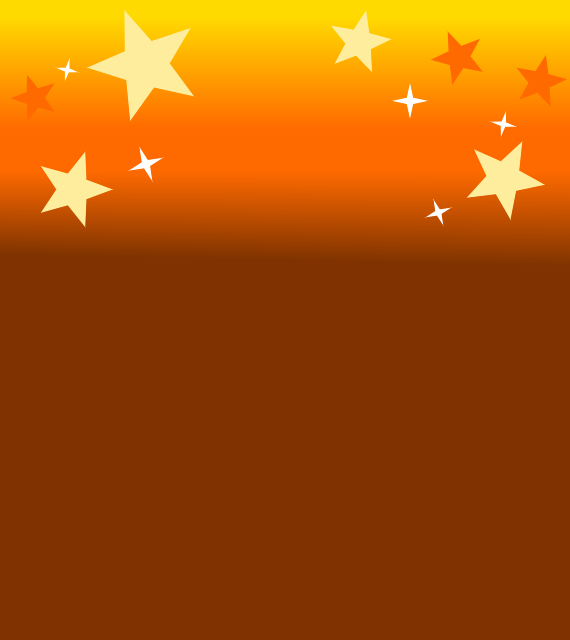
Write a Shadertoy shader that draws this background.

```glsl
// Draws cream, orange and white stars on a yellow-to-orange glow fading into brown.

const vec3 YELLOW = vec3(1.0, 0.855, 0.0);
const vec3 ORANGE = vec3(1.0, 0.415, 0.0);
const vec3 BROWN  = vec3(0.5, 0.2, 0.0);
const vec3 CREAM  = vec3(1.0, 0.93, 0.62);
const vec3 WHITE  = vec3(1.0);

// Heights of the gradient stops, in canvas heights
const float YELLOW_END   = 0.974;
const float ORANGE_START = 0.798;
const float ORANGE_END   = 0.733;
const float BROWN_START  = 0.603;
const float BROWN_TILT   = 0.019;

// Inner radius of a star relative to its outer radius
const float STAR_WAIST    = 0.42;
const float SPARKLE_WAIST = 0.25;

// Stars as center x, center y, radius, rotation: cream, then orange, then white
const int STAR_COUNT = 12;
const int FIRST_ORANGE = 4;
const int FIRST_SPARKLE = 7;
const vec4 STARS[STAR_COUNT] = vec4[](
    vec4(0.227, 0.899, 0.091, 0.68),
    vec4(0.561, 0.934, 0.051, 0.095),
    vec4(0.114, 0.704, 0.062, 0.0),
    vec4(0.787, 0.721, 0.065, -0.15),
    vec4(0.0545, 0.847, 0.038, 0.64),
    vec4(0.7167, 0.9104, 0.044, 0.716),
    vec4(0.8435, 0.8724, 0.0427, 0.09),
    vec4(0.105, 0.8906, 0.0176, -0.2),
    vec4(0.6406, 0.8424, 0.028, 0.0),
    vec4(0.228, 0.7435, 0.0286, 0.36),
    vec4(0.7865, 0.806, 0.0202, -0.19),
    vec4(0.685, 0.668, 0.0215, 0.36)
);

// Signed distance to the edge lines of a star with its first tip at the given angle
float starDistance(vec2 p, float radius, float rotation, float tips, float waist) {
    float halfSector = 3.14159 / tips;
    float angle = atan(p.y, p.x) - rotation;
    angle = mod(angle + halfSector, 2.0 * halfSector) - halfSector;
    vec2 folded = length(p) * vec2(cos(angle), abs(sin(angle)));
    vec2 tip = vec2(radius, 0.0);
    vec2 notch = radius * waist * vec2(cos(halfSector), sin(halfSector));
    vec2 edge = normalize(notch - tip);
    return dot(folded - tip, vec2(edge.y, -edge.x));
}

// Vertical glow with a slightly tilted lower end
vec3 background(vec2 uv, float aspect) {
    float brownTop = BROWN_START - BROWN_TILT * uv.x / aspect;
    float upper = clamp((uv.y - ORANGE_START) / (YELLOW_END - ORANGE_START), 0.0, 1.0);
    float lower = clamp((uv.y - brownTop) / (ORANGE_END - brownTop), 0.0, 1.0);
    return mix(mix(BROWN, ORANGE, lower), YELLOW, upper);
}

void mainImage(out vec4 fragColor, in vec2 fragCoord) {
    vec2 uv = fragCoord / iResolution.y;
    float pixel = 1.0 / iResolution.y;
    vec3 color = background(uv, iResolution.x / iResolution.y);

    // Stars and sparkles with smoothed edges
    for (int i = 0; i < STAR_COUNT; i++) {
        vec4 star = STARS[i];
        bool sparkle = i >= FIRST_SPARKLE;
        float tips = sparkle ? 4.0 : 5.0;
        float waist = sparkle ? SPARKLE_WAIST : STAR_WAIST;
        vec3 tint = sparkle ? WHITE : (i >= FIRST_ORANGE ? ORANGE : CREAM);
        float d = starDistance(uv - star.xy, star.z, star.w, tips, waist);
        color = mix(color, tint, 1.0 - smoothstep(-0.6 * pixel, 0.6 * pixel, d));
    }

    fragColor = vec4(color, 1.0);
}
```
